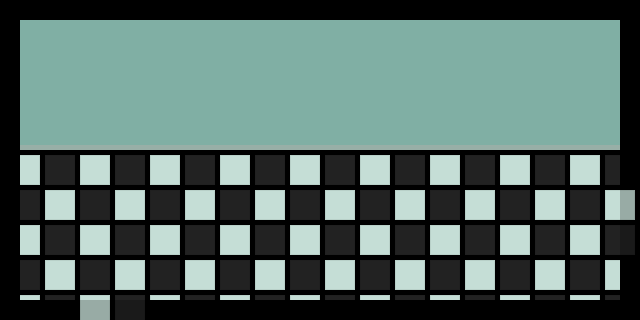
A WebGL 1 fragment shader for this background:

```glsl
precision highp float;
// Framed room: a flat teal wall over a checkered floor, with a few dim tiles spilling past the frame.

uniform vec2 u_resolution;

const vec2 GRID = vec2(128.0, 64.0);       // canvas size in layout units
const vec2 TILE_ORIGIN = vec2(2.0, 31.0);  // top left corner of the first tile
const float TILE_SIZE = 6.0;
const float TILE_PITCH = 7.0;
const float TILE_RIM = 0.2;
const float RIM_SHADE = 0.935;
const float SPILL_SHADE = 0.77;

const vec3 BLACK = vec3(0.0);
const vec3 WALL = vec3(0.503, 0.685, 0.642);
const vec3 SKIRTING = vec3(0.596, 0.686, 0.655);
const vec3 LIGHT_TILE = vec3(0.773, 0.871, 0.839);
const vec3 DARK_TILE = vec3(0.133);

// Smoothed coverage of a centred box with the given half size
float boxCover(vec2 p, vec2 halfSize, vec2 pixel) {
  vec2 cover = clamp((halfSize - abs(p)) / pixel + 0.5, 0.0, 1.0);
  return cover.x * cover.y;
}

// Smoothed coverage of a rectangle between two corners
float rectCover(vec2 p, vec2 lo, vec2 hi, vec2 pixel) {
  return boxCover(p - 0.5 * (lo + hi), 0.5 * (hi - lo), pixel);
}

// Endless checkerboard of separated tiles with a slightly darker rim
vec3 checkeredTiles(vec2 p, vec2 pixel) {
  vec2 q = p - TILE_ORIGIN + 0.5 * (TILE_PITCH - TILE_SIZE);
  vec2 cell = floor(q / TILE_PITCH);
  vec2 local = q - (cell + 0.5) * TILE_PITCH;
  float odd = mod(cell.x + cell.y, 2.0);
  vec2 halfTile = vec2(0.5 * TILE_SIZE);
  float tile = boxCover(local, halfTile, pixel);
  float inner = boxCover(local, halfTile - TILE_RIM, pixel);
  return mix(LIGHT_TILE, DARK_TILE, odd) * mix(RIM_SHADE, 1.0, inner) * tile;
}

void main() {
  // Layout coordinates, measured down from the top left
  vec2 pixel = GRID / u_resolution;
  vec2 p = gl_FragCoord.xy * pixel;
  p.y = GRID.y - p.y;

  vec3 tiles = checkeredTiles(p, pixel);

  // Dim tiles beyond the right and lower frame edges
  float spill = rectCover(p, vec2(124.0, 37.5), vec2(127.5, 51.5), pixel);
  spill += rectCover(p, vec2(15.5, 60.0), vec2(29.5, 66.0), pixel);
  vec3 color = mix(BLACK, tiles * SPILL_SHADE, spill);

  // Floor, wall and the strip along the foot of the wall
  color = mix(color, tiles, rectCover(p, vec2(4.0, 30.0), vec2(124.0, 60.0), pixel));
  color = mix(color, WALL, rectCover(p, vec2(4.0), vec2(124.0, 29.0), pixel));
  color = mix(color, SKIRTING, rectCover(p, vec2(4.0, 29.0), vec2(124.0, 30.0), pixel));

  gl_FragColor = vec4(color, 1.0);
}
```
